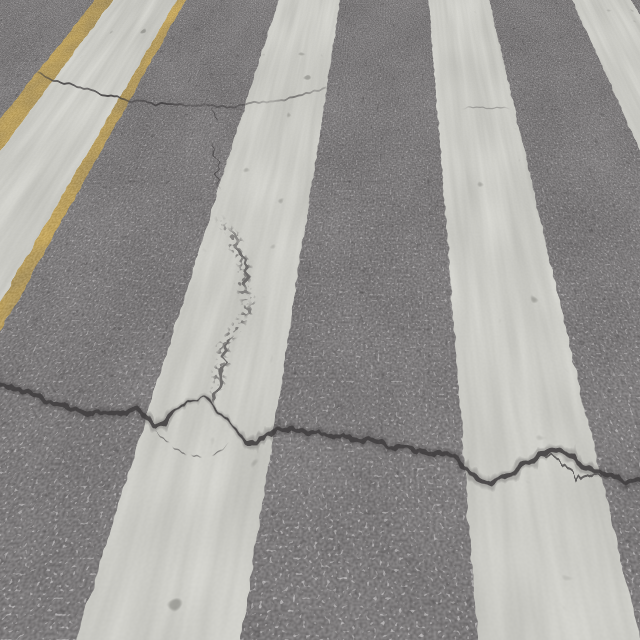
This texture is drawn by a WebGL 1 fragment shader. Its source:

```glsl
precision highp float;
// Worn crosswalk stripes receding over cracked, speckled asphalt.
uniform vec2 u_resolution;

#define VANISH vec2(0.624, 1.596)
#define HALF_WIDTH 0.081
#define ASPHALT vec3(0.488, 0.479, 0.482)
#define PAINT vec3(0.795, 0.795, 0.773)
#define YELLOW vec3(0.735, 0.625, 0.36)
#define CRACK vec3(0.25, 0.24, 0.245)
#define GRAIN_SCALE 300.0
#define CRACK_WIDTH 0.0036

vec2 hashGradient(vec2 cell) {
  float h = fract(sin(dot(cell, vec2(127.1, 311.7))) * 43758.5);
  return vec2(cos(6.2832 * h), sin(6.2832 * h));
}

float noise(vec2 p) {
  vec2 i = floor(p), f = p - i;
  vec2 w = f * f * f * (f * (f * 6.0 - 15.0) + 10.0);
  vec2 e = vec2(1.0, 0.0);
  float a = dot(hashGradient(i), f);
  float b = dot(hashGradient(i + e.xy), f - e.xy);
  float c = dot(hashGradient(i + e.yx), f - e.yx);
  float d = dot(hashGradient(i + e.xx), f - e.xx);
  return mix(mix(a, b, w.x), mix(c, d, w.x), w.y);
}

float bump(float x, float center, float width) {
  float t = (x - center) / width;
  return exp(-t * t);
}

float within(float x, float low, float high, float soft) {
  return smoothstep(low - soft, low + soft, x) * (1.0 - smoothstep(high - soft, high + soft, x));
}

float jag(float t, float seed) {
  return 0.011 * noise(vec2(t * 32.0, seed)) + 0.006 * noise(vec2(t * 105.0, seed + 4.3));
}

// Height of the wide crack that crosses the road
float mainCrack(float x) {
  return 0.398 - 0.151 * x + jag(x, 3.4)
    - 0.022 * bump(x, 0.13, 0.07) - 0.02 * bump(x, 0.245, 0.02)
    + 0.030 * bump(x, 0.315, 0.03) - 0.036 * bump(x, 0.39, 0.024)
    - 0.036 * bump(x, 0.76, 0.045) + 0.028 * bump(x, 0.875, 0.045);
}

float stroke(float dist, float halfWidth, float px) {
  return clamp((halfWidth - abs(dist)) / px + 0.5, 0.0, 1.0);
}

void main() {
  vec2 uv = gl_FragCoord.xy / u_resolution;
  float px = 1.0 / min(u_resolution.x, u_resolution.y);

  // Road coordinates: x across the stripes, y along them
  float depth = VANISH.y - uv.y;
  vec2 road = vec2((uv.x - VANISH.x) / depth, log(depth));
  float aa = px / depth;
  float nearness = 1.0 - uv.y;

  // Asphalt with fine grain and pale chips
  float grain = noise(road * GRAIN_SCALE);
  float chips = smoothstep(0.22, 0.5, noise(road * GRAIN_SCALE * 0.8 + 17.3));
  float pits = smoothstep(0.3, 0.55, noise(road * 95.0 + 41.7));
  float mottle = noise(road * 9.0) + 0.5 * noise(road * 34.0 + 8.0);
  vec3 color = ASPHALT + 0.11 * grain + 0.035 * mottle - 0.05 * pits;
  color += chips * mix(0.06, 0.2, nearness);

  // Paint with long streaks and a few grey spots
  float streak = noise(road * vec2(45.0, 5.0)) + 0.5 * noise(road * vec2(130.0, 12.0));
  float spots = smoothstep(0.48, 0.62, noise(road * 38.0 + 5.1));
  vec3 paint = PAINT + 0.055 * streak + 0.03 * noise(road * 12.0 + 2.6) + 0.012 * grain;
  paint -= 0.16 * spots;
  vec3 yellow = YELLOW + 0.08 * grain + 0.05 * mottle;

  // Stripes, with the leftmost one edged in yellow
  float wobble = 0.003 * noise(road * 90.0) + 0.003 * noise(road * 28.0);
  float painted = 0.0;
  for (int k = -1; k <= 2; k++) {
    float i = float(k);
    float center = -0.236 + i * (0.408 + i * (-0.0195 + 0.0035 * i));
    float offset = road.x - center + wobble;
    float halfWidth = HALF_WIDTH - 0.002 * i;
    if (k == -1) {
      float border = stroke(offset + 0.012, halfWidth + 0.036, aa);
      color = mix(color, yellow, border * (0.88 + 0.3 * mottle));
    }
    float stripe = stroke(offset, halfWidth, aa);
    color = mix(color, paint, stripe);
    painted = max(painted, stripe);
  }

  // Main crack, thinner where it splits the paint
  float height = mainCrack(uv.x);
  float slope = (mainCrack(uv.x + 0.002) - height) / 0.002;
  float tilt = inversesqrt(1.0 + slope * slope);
  float dist = (uv.y - height) * tilt;
  float rough = noise(uv * 70.0);
  float width = CRACK_WIDTH * (1.0 + 0.8 * rough) * (1.0 - 0.55 * within(uv.x, 0.27, 0.38, 0.01));
  float crack = 0.9 * stroke(dist, width, px * 1.5);
  crack = max(crack, 0.25 * stroke(dist, width * 2.2, px * 3.0));

  // Side splits around the loose flakes of paint
  float rightSplit = dist + 0.016 * bump(uv.x, 0.89, 0.04) + jag(uv.x, 9.2);
  crack = max(crack, 0.75 * stroke(rightSplit, 0.0017, px) * within(uv.x, 0.84, 0.945, 0.01));
  float flakeSplit = uv.y - 0.285 - 9.0 * pow(uv.x - 0.31, 2.0) - jag(uv.x, 6.7);
  crack = max(crack, 0.5 * stroke(flakeSplit, 0.0012, px) * within(uv.x, 0.245, 0.35, 0.01)
    * smoothstep(-0.15, 0.15, noise(uv * 45.0)));

  // Broken crack running up the second stripe, with crumbled rims
  float along = uv.x - 0.337 - 0.051 * bump(uv.y, 0.55, 0.1) - 1.3 * jag(uv.y, 12.6);
  float span = within(uv.y, 0.37, 0.83, 0.008);
  float gaps = smoothstep(-0.25, 0.1, noise(vec2(uv.y * 24.0, 2.4)));
  float thick = mix(0.0024, 0.001, smoothstep(0.6, 0.72, uv.y));
  crack = max(crack, 0.65 * stroke(along, thick * (1.0 + rough), px) * span * gaps);
  float crumbs = smoothstep(0.02, 0.3, noise(uv * 150.0)) * within(uv.y, 0.39, 0.65, 0.02);
  crack = max(crack, 0.5 * crumbs * stroke(along + 0.003, 0.009, 0.008) * painted);

  // Hairline cracks farther away
  float hair = uv.y - 0.834 - 0.75 * pow(uv.x - 0.32, 2.0) - 0.6 * jag(uv.x, 15.8);
  float hairFade = 0.55 + 0.7 * noise(vec2(uv.x * 18.0, 7.5));
  crack = max(crack, hairFade * stroke(hair, 0.0015, px) * within(uv.x, 0.06, 0.51, 0.006));
  float faint = uv.y - 0.832 - 0.5 * jag(uv.x, 21.3);
  crack = max(crack, 0.3 * stroke(faint, 0.001, px) * within(uv.x, 0.73, 0.79, 0.01));

  gl_FragColor = vec4(mix(color, CRACK, clamp(crack, 0.0, 1.0)), 1.0);
}
```
